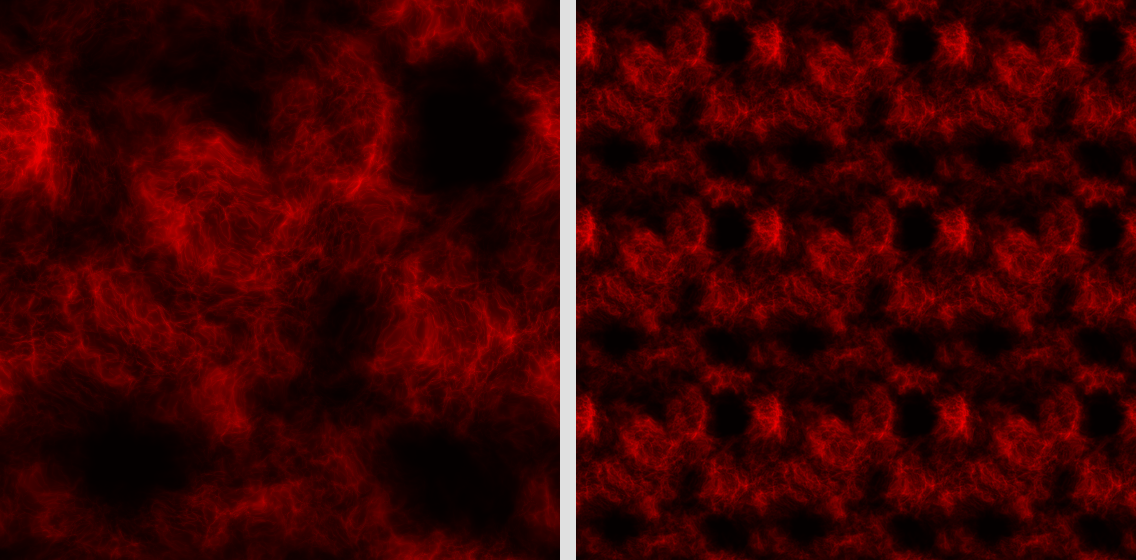
Left, the tile; right, the same tile 3 across and 3 down.
A WebGL 1 fragment shader for this texture:

```glsl
precision highp float;
// Tileable dark red nebula: wispy cellular filaments glowing inside soft clouds.

uniform vec2 u_resolution;

const int CLOUD_OCTAVES = 5;
const int WEB_LAYERS = 8;
const vec3 GLOW_COLOR = vec3(1.0, 0.0, 0.0);

// Two random values per lattice cell; the lattice wraps after `period` cells.
vec2 wrappedHash(vec2 cell, float period, float seed) {
  vec2 id = floor(mod(cell + 0.5, period)) + seed * 17.0;
  vec3 h = fract(id.xyx * vec3(0.1031, 0.1030, 0.0973));
  h += dot(h, h.yzx + 33.33);
  return fract((h.xx + h.yz) * h.zy);
}

// Smooth pair of noise values in 0..1.
vec2 valueNoise(vec2 p, float period, float seed) {
  vec2 cell = floor(p);
  vec2 f = p - cell;
  f = f * f * f * (f * (f * 6.0 - 15.0) + 10.0);
  vec2 low = mix(wrappedHash(cell, period, seed),
                 wrappedHash(cell + vec2(1.0, 0.0), period, seed), f.x);
  vec2 high = mix(wrappedHash(cell + vec2(0.0, 1.0), period, seed),
                  wrappedHash(cell + vec2(1.0, 1.0), period, seed), f.x);
  return mix(low, high, f.y);
}

// Layered noise, normalised to 0..1.
vec2 cloud(vec2 uv, float frequency, float seed) {
  vec2 sum = vec2(0.0);
  float amplitude = 0.5;
  float total = 0.0;
  for (int i = 0; i < CLOUD_OCTAVES; i++) {
    sum += amplitude * valueNoise(uv * frequency, frequency, seed + float(i));
    total += amplitude;
    amplitude *= 0.5;
    frequency *= 2.0;
  }
  return sum / total;
}

// Gap between the two nearest cell points: zero along cell borders.
float cellBorder(vec2 p, float period, float seed) {
  vec2 cell = floor(p);
  float nearest = 8.0;
  float second = 8.0;
  for (int y = -1; y <= 1; y++) {
    for (int x = -1; x <= 1; x++) {
      vec2 neighbour = cell + vec2(float(x), float(y));
      vec2 point = neighbour + 0.1 + 0.8 * wrappedHash(neighbour, period, seed);
      float d = distance(p, point);
      second = min(second, max(nearest, d));
      nearest = min(nearest, d);
    }
  }
  return second - nearest;
}

// A wide halo around a thin thread.
float filament(float border) {
  return 0.74 * exp(-4.0 * border) + 0.26 * exp(-16.0 * border);
}

// Overlapping filament nets, from broad to fine, broken into short wisps.
float filamentWeb(vec2 uv) {
  float sum = 0.0;
  float total = 0.0;
  float weight = 1.0;
  float frequency = 3.0;
  for (int i = 0; i < WEB_LAYERS; i++) {
    float seed = 20.0 + 8.0 * float(i);
    vec2 bend = cloud(uv, frequency, seed) - 0.5;
    float border = cellBorder(uv * frequency + 0.9 * bend, frequency, seed + 6.0);
    float fadeRate = 2.0 * frequency;
    float fade = valueNoise(uv * fadeRate, fadeRate, seed + 7.0).x;
    sum += weight * filament(border) * mix(0.15, 1.85, smoothstep(0.15, 0.85, fade));
    total += weight;
    weight *= 0.86;
    frequency = floor(frequency * 1.6 + 0.5);
  }
  return sum / total;
}

void main() {
  vec2 uv = gl_FragCoord.xy / u_resolution;

  // Gentle swirls shared by clouds and filaments
  vec2 warped = uv + 0.14 * (cloud(uv, 4.0, 1.0) - 0.5);

  // Clouds set where the web glows and where dark voids open
  float density = smoothstep(0.2, 0.82, cloud(warped, 5.0, 9.0).x);
  float glow = 0.015 + density * (0.1 + 1.06 * filamentWeb(warped));

  gl_FragColor = vec4(GLOW_COLOR * min(glow, 0.9), 1.0);
}
```
